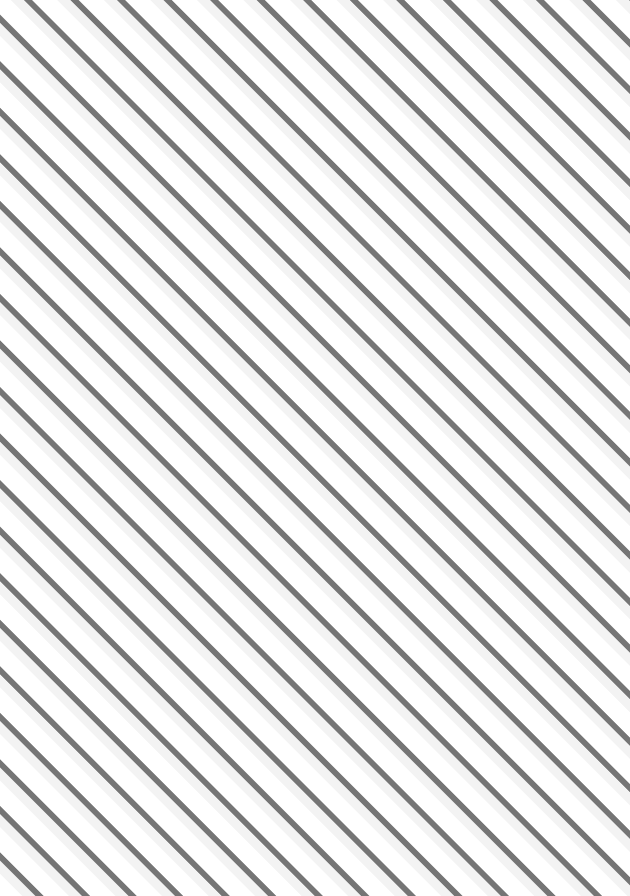
This pattern is drawn by a Shadertoy shader. Its source:

```glsl
// Diagonal pinstripes falling to the right on white: each dark grey line
// has a pale grey shadow band along its lower left side.
// A single repeating coordinate across the stripes drives both bands.

// Coverage of a band repeating once per unit, with edges softened over blur
float band(float t, float center, float halfWidth, float blur) {
    float d = abs(fract(t - center + 0.5) - 0.5);
    return clamp((halfWidth - d) / blur + 0.5, 0.0, 1.0);
}

void mainImage(out vec4 fragColor, in vec2 fragCoord) {
    vec2 p = fragCoord / iResolution.y;

    // 19.25 stripes per canvas height, counted from the top left corner
    float stripe = (p.x + p.y - 1.0) * 19.25 - 0.6;
    float blur = 1.3 * 19.25 / iResolution.y;

    // White ground, pale shadow, then the dark line over its edge
    vec3 color = vec3(1.0);
    color = mix(color, vec3(0.953), band(stripe, -0.185, 0.185, blur));
    color = mix(color, vec3(0.46), band(stripe, 0.0, 0.088, blur));

    fragColor = vec4(color, 1.0);
}
```
